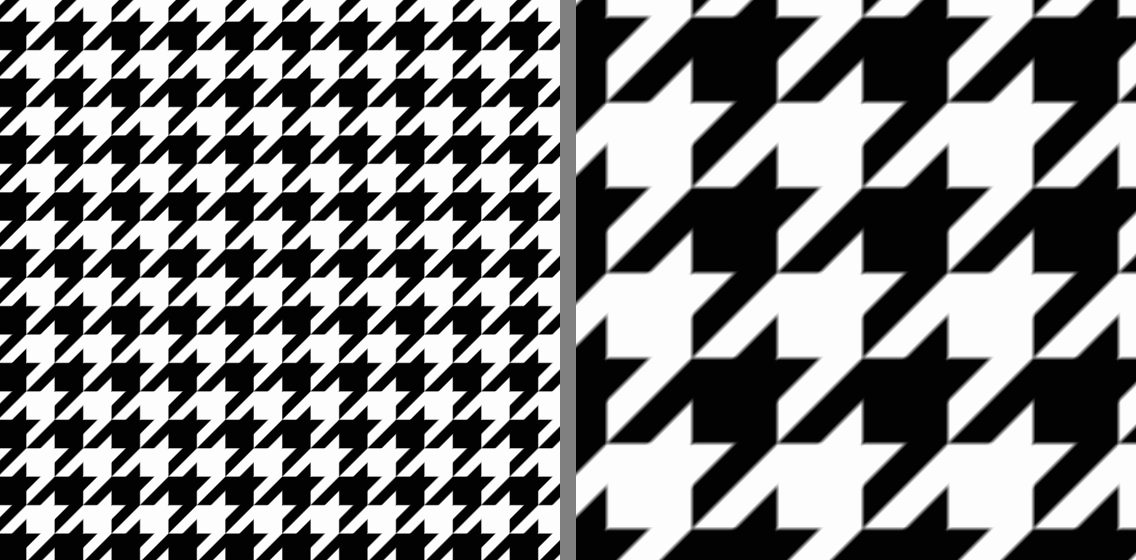
Left: the whole. Right: its middle third, enlarged.
A three.js fragment shader for this pattern:

```glsl
// Black and white houndstooth check, woven from banded threads with a diagonal twill.
varying vec2 vUv;

const float REPEAT = 52.0 / 512.0;           // side of one repeat, about 9.85 across
const vec2 FIRST_CHECK = vec2(0.0977, 0.9613); // top left corner of one dark check
const float SOFTNESS = 0.0026;               // width of the blended edge
const vec3 DARK = vec3(0.008);
const vec3 LIGHT = vec3(0.992);

// Coverage of bands that fill the first half of every period.
float bands(float position, float period, float softness) {
  float fromCentre = abs(fract(position / period + 0.25) - 0.5);
  float inside = (0.25 - fromCentre) * period;
  return clamp(0.5 + inside / softness, 0.0, 1.0);
}

// Darkness of the weave; p runs right and down from a dark check's corner.
float houndstooth(vec2 p, float period, float softness) {
  float warp = bands(p.x, period, softness);
  float weft = bands(p.y, period, softness);

  // Two twill stripes per check, measured square to the diagonal
  float diagonal = (p.x + p.y) * inversesqrt(2.0);
  float twillPeriod = 0.5 * period * inversesqrt(2.0);
  float weftOnTop = bands(diagonal, twillPeriod, softness);

  return mix(warp, weft, weftOnTop);
}

void main() {
  vec2 p = (vUv - FIRST_CHECK) * vec2(1.0, -1.0);
  float darkness = houndstooth(p, REPEAT, SOFTNESS);
  gl_FragColor = vec4(mix(LIGHT, DARK, darkness), 1.0);
}
```
